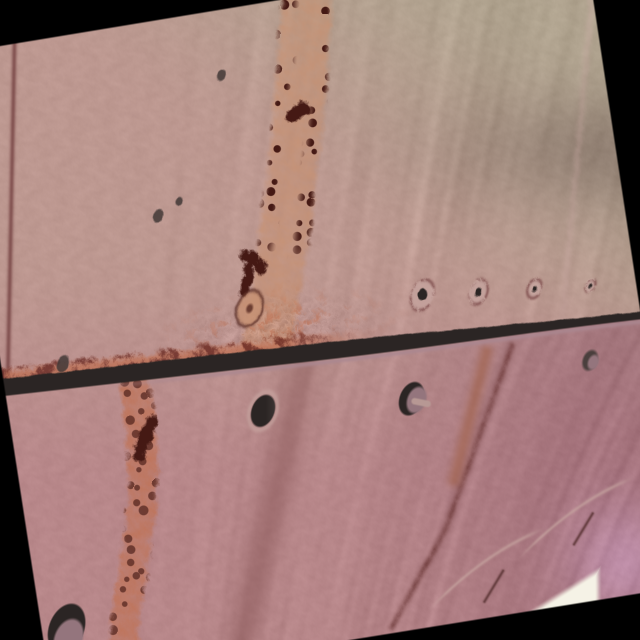
Give the GLSL for this texture, as a WebGL 1 fragment shader.

```glsl
precision highp float;
// Weathered pink metal sheets, tilted on black and split by a dark open seam.
// Layered sines stain the paint, cellular noise makes the rust, and distance
// functions place the bolts, holes and scratches.
uniform vec2 u_resolution;
#define RUST vec3(.27, .10, .08)
#define WARM vec3(.75, .45, .34)
#define TAN vec3(.78, .57, .45)
#define DARK vec3(.17, .145, .14)
#define PALE vec3(.78, .65, .63)
#define STAIN vec3(.45, .25, .25)
#define STEEL vec3(.58, .46, .49)
#define SPECK_SCALE 48.
#define STREAK_GAIN .026
#define GRAIN_GAIN .02

vec2 p;
vec3 color;

void paint(vec3 tint, float mask) { color = mix(color, tint, clamp(mask, 0., 1.)); }
float fill(float d, float blur) { return 1. - smoothstep(-blur, blur, d); }
float bell(float x) { return exp(-x * x); }

float oval(float x, float y, float r) {
  vec2 q = p - vec2(x, y);
  return length(vec2(1.2 * q.x - .24 * q.y, .88 * q.y)) - r;
}

float segment(float ax, float ay, float bx, float by) {
  vec2 q = p - vec2(ax, ay), ab = vec2(bx - ax, by - ay);
  return length(q - ab * clamp(dot(q, ab) / dot(ab, ab), 0., 1.));
}

// Distance to the nearest cell point, and that cell's random value.
vec2 cells(vec2 q) {
  vec2 best = vec2(9., 0.);
  for (int k = 0; k < 9; k++) {
    float f = float(k);
    vec2 id = floor(q) + vec2(mod(f, 3.), floor(f / 3.)) - 1.;
    vec2 h = fract(sin(id.x * vec2(127.1, 269.5) + id.y * vec2(311.7, 183.3)) * 43758.5);
    float d = length(id + .15 + .7 * h - q);
    if (d < best.x) best = vec2(d, fract(h.x * 7.3 + h.y * 3.1));
  }
  return best;
}

// Layered, warped sines, about -1 to 1.
float waves(vec2 q) {
  float sum = 0., amp = .5;
  for (int i = 0; i < 5; i++) {
    sum += amp * sin(q.x + 1.7 * sin(q.y)) * cos(q.y * .8 + sin(q.x * .6));
    q = mat2(1.5, 1.1, -1.1, 1.5) * q + 2.3;
    amp *= .62;
  }
  return sum;
}

void paintBase(float upper) {
  color = mix(vec3(.72, .53, .54), vec3(.74, .595, .565), smoothstep(.22, .62, p.y));
  paint(vec3(.69, .64, .56), smoothstep(.68, 1.12, p.y * .7 + p.x * .5));
  paint(vec3(.49, .42, .38), .65 * bell(length((p - vec2(1., .765)) / vec2(.26, .09))));
  paint(vec3(.61, .41, .46), .7 * (1. - upper) * smoothstep(.45, 1., p.x));
  paint(vec3(.74, .55, .65), bell(length(p - vec2(.98, .12)) / .09));
  // Runs of stain fan out towards the right.
  float s = p.x - mix(.6 * p.x - .06, .06 + .16 * p.x, upper) * (p.y - .45);
  float run = sin(s * 71. + 2. * sin(s * 23.)) + .7 * sin(s * 163. + p.y * 2.) + .5 * sin(s * 317.);
  run *= .45 + .55 * waves(vec2(s * 18., p.y * 5.));
  color += STREAK_GAIN * run * smoothstep(.1, .6, p.x) + GRAIN_GAIN * waves(p * 130.);
}

void main() {
  p = gl_FragCoord.xy / u_resolution;
  float px = 1.2 / min(u_resolution.x, u_resolution.y);
  float rough = waves(p * 95.), seam = p.y - .394 - .113 * p.x;
  float upper = smoothstep(-px, px, seam), lower = 1. - upper;
  paintBase(upper);
  // Broad rust bands.
  float h = p.y - .53, bandX = abs(p.x - .428 - .17 * h + .13 * h * h);
  float band = upper * fill(bandX - .039 - .004 * rough, .007);
  paint(TAN, band * (.62 + .2 * rough));
  float lowX = abs(p.x - .205 - .018 * sin(p.y * 9. - .8));
  float lowBand = lower * fill(lowX - .023 - .006 * rough, .006);
  paint(WARM, lowBand * (.65 + .25 * rough));
  // Narrow runs and old joints.
  float run = min(segment(.8, .46, .695, .17), segment(.695, .17, .612, .02));
  paint(STAIN, lower * bell(run / .0055) * (.65 + .3 * rough));
  paint(WARM * .83, lower * .6 * bell(segment(.76, .45, .71, .25) / .011));
  paint(STAIN, lower * .35 * bell(segment(.475, .43, .38, 0.) / .025));
  paint(STAIN, upper * .75 * bell((p.x - .004 - .02 * p.y) / .004));
  paint(PALE, upper * .3 * bell((p.x - .834 - .09 * p.y + .003 * rough) / .006));
  // Flaking crust, specks and clumps of rust.
  float crust = upper * bell((p.x - .43) / .12) * bell((seam - .045) / .04);
  color += crust * .13 * (cells(p * 75. + rough).x - .45);
  paint(WARM, crust * smoothstep(0., .8, rough) * .8);
  float lip = upper * fill(seam - .027 - .009 * rough, .007) * fill(p.x - .52, .1);
  paint(mix(WARM, RUST * 1.5, smoothstep(-.3, .6, rough)), lip * .8);
  vec2 speck = cells(p * SPECK_SCALE);
  float rim = band * smoothstep(.008, .026, bandX) * smoothstep(.55, .64, p.y);
  paint(RUST, fill(speck.x - .38 * speck.y, .06) * step(.52, speck.y) * max(rim, lowBand * .65));
  float clump = min(segment(.385, .6, .408, .58), segment(.395, .6, .383, .545));
  clump = min(clump, min(segment(.455, .82, .475, .831), segment(.215, .29, .238, .34)));
  paint(RUST, fill(clump - .009 - .006 * rough, .003));
  // Raised boss, worn screw seats and pits.
  float boss = oval(.39, .518, .024);
  paint(TAN, .8 * fill(boss, .004));
  paint(RUST, .55 * bell((boss + .002 * rough) / .003) + .7 * fill(boss + .018, .003));
  for (int i = 0; i < 4; i++) {
    float k = float(i), d = oval(.66 + .0875 * k, .539 + .005 * k, .021 - .004 * k);
    paint(PALE, .7 * fill(d, .003));
    paint(STAIN, .6 * bell(d / .003) * smoothstep(-.4, .3, rough));
    paint(DARK, fill(d + .013 - .0025 * k + .003 * rough, .002));
  }
  float pits = min(oval(.346, .883, .008), min(oval(.247, .663, .009), oval(.28, .685, .006)));
  paint(DARK * 1.5, .85 * fill(min(pits, oval(.098, .432, .011)) + .002 * rough, .002));
  // Open seam with a pale lower lip.
  float gap = mix(.0135, .006, smoothstep(.5, 1., p.x)) + .0012 * rough * upper;
  paint(STEEL * 1.15, .8 * bell((seam + gap + .004) / .004) * smoothstep(.1, .4, p.x));
  paint(DARK, fill(abs(seam) - gap, px));
  // Hole and bolts.
  float hole = oval(.411, .358, .022);
  paint(PALE, .6 * bell((hole - .004) / .004));
  paint(DARK + 4. * max(p.x - .415, 0.), fill(hole, .002));
  paint(DARK, fill(min(oval(.643, .377, .023), oval(.104, .018, .034)), .002));
  paint(DARK * 1.7, fill(oval(.922, .437, .014), .003));
  float bolts = min(oval(.651, .375, .018), oval(.927, .434, .01));
  paint(STEEL, fill(min(bolts, oval(.107, .002, .027)), .003));
  paint(PALE * .92, fill(segment(.648, .373, .668, .369) - .005, .002));
  // Curved scratches and a bright opening.
  for (int i = 0; i < 2; i++) {
    float k = .14 * float(i), x = p.x - .83 - k;
    float arc = p.y - .165 - .57 * k + 1.8 * x * x - .45 * x;
    paint(PALE, .6 * bell(arc / .0035) * fill(abs(x + .07) - .075, .02));
    paint(STAIN * .75, .75 * bell(segment(.757 + k, .06 + .64 * k, .786 + k, .108 + .64 * k) / .0025));
  }
  float opening = max(.85 * (p.y - .053) - .53 * (p.x - .846), p.x - .935);
  paint(vec3(.96, .95, .9), fill(opening, .006));
  // Tilted panel outline.
  float edge = max(p.y - .928 - .165 * p.x, p.x - 1.078 + .151 * p.y);
  edge = max(edge, max(.161 * (p.x - .547) - p.y, .154 * (.44 - p.y) - p.x));
  gl_FragColor = vec4(color * fill(edge, px), 1.);
}
```
